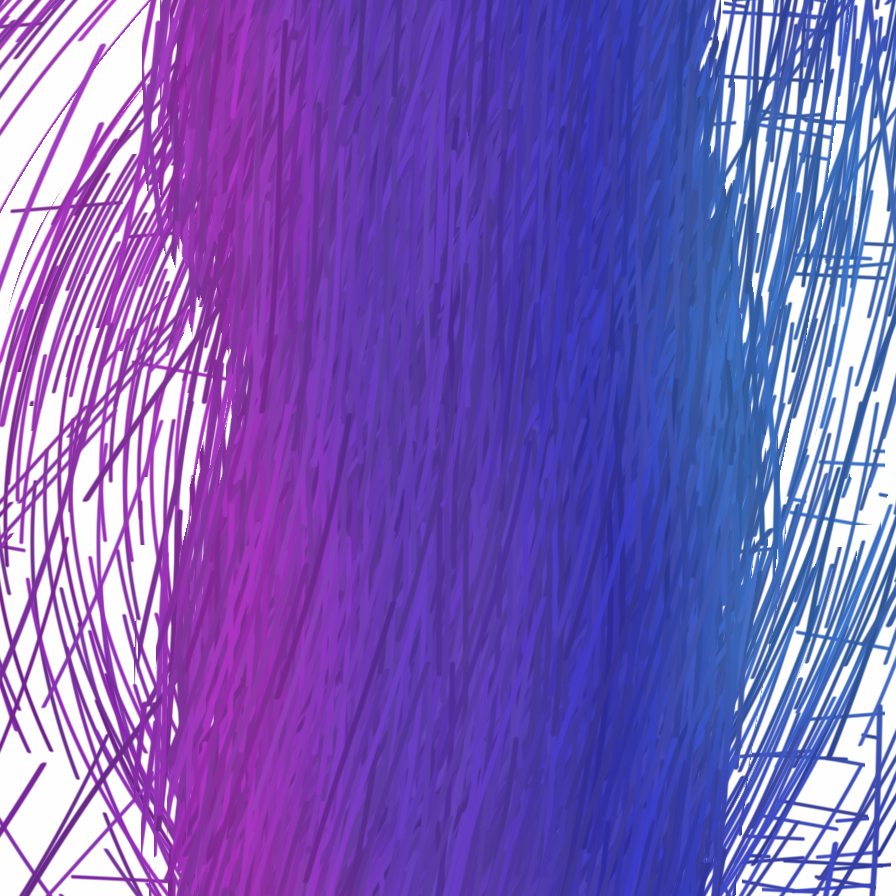
Give the GLSL for this background, as a three.js fragment shader.

```glsl
// Thousands of brushed strands sweep upward, from magenta through violet to azure, on white.
// Each layer bends the plane into (across, along) flow coordinates, cuts it into
// hashed cells and paints one capped strand per cell; local density thins the sides.
varying vec2 vUv;

const vec3 PAPER = vec3(0.995);
const vec3 MAGENTA = vec3(0.62, 0.18, 0.70);
const vec3 PLUM = vec3(0.50, 0.14, 0.64);
const vec3 VIOLET = vec3(0.36, 0.21, 0.70);
const vec3 BLUE = vec3(0.20, 0.20, 0.71);
const vec3 AZURE = vec3(0.20, 0.41, 0.72);
const float SOFT = 0.0014;

float hash(vec2 p) {
  return fract(sin(dot(p, vec2(127.1, 311.7))) * 43758.5453);
}

// 1 inside the interval lo..hi, fading over the given softness
float band(float v, float lo, float hi, float soft) {
  return smoothstep(lo - soft, lo + soft, v) * (1.0 - smoothstep(hi - soft, hi + soft, v));
}

float bump(float v, float centre, float size) {
  float t = (v - centre) / size;
  return exp(-t * t);
}

// Colour runs across the sheet, with an azure glow at middle height
vec3 palette(vec2 p) {
  float x = p.x - 0.05 * (0.5 - p.y) + 0.012 * sin(p.y * 13.0);
  vec3 c = mix(MAGENTA, VIOLET, smoothstep(0.25, 0.46, x));
  c = mix(c, BLUE, smoothstep(0.48, 0.70, x));
  float glow = smoothstep(0.06, 0.30, p.y) * (1.0 - 0.7 * smoothstep(0.82, 1.0, p.y));
  c = mix(c, AZURE, smoothstep(0.66, 0.84, x) * mix(0.25, 1.0, glow));
  float lowLeft = (1.0 - smoothstep(0.10, 0.24, p.x)) * (1.0 - smoothstep(0.2, 0.6, p.y));
  return mix(c, PLUM, lowLeft);
}

// Paints one layer; flow = (across, along), slope = sideways drift per unit along
vec3 paintStrands(vec3 under, vec3 tint, vec2 flow, float slope, float cells,
                  float reach, float halfWidth, float density, float seed) {
  float lane = floor(flow.x * cells);
  float shift = hash(vec2(lane, seed));
  float s = flow.y / reach + shift * 7.0;
  float piece = floor(s);
  vec2 id = vec2(lane + seed * 3.17, piece + seed);
  float centre = 0.5 + 0.4 * (hash(id + 4.3) - 0.5);
  float side = abs(fract(flow.x * cells) - centre) / cells / sqrt(1.0 + slope * slope);
  float halfLength = reach * mix(0.32, 0.48, hash(id + 8.9));
  float beyond = max(abs(fract(s) - 0.5) * reach - halfLength, 0.0);
  float d = length(vec2(side, beyond)) - halfWidth;
  float cover = (1.0 - smoothstep(-SOFT, SOFT, d)) * step(hash(id + 1.7), density);
  // Vary brightness and dustiness from strand to strand
  vec3 shade = tint * mix(0.80, 1.14, hash(id + 2.6));
  shade = mix(shade, vec3(0.40, 0.36, 0.62), 0.28 * hash(id + 6.1));
  return mix(under, shade, cover);
}

// Short, almost level strands that weave through the right corners
vec3 paintCrossings(vec3 ink, vec3 tint, vec2 p) {
  float zone = band(p.x, 0.79, 0.93, 0.03) * smoothstep(0.80, 0.86, p.y);
  zone += band(p.x, 0.88, 0.99, 0.01) * (bump(p.y, 0.72, 0.025) + 0.4 * band(p.y, 0.42, 0.62, 0.03));
  zone += band(p.x, 0.84, 0.98, 0.02) * (1.0 - smoothstep(0.18, 0.25, p.y));
  for (int i = 0; i < 3; i++) {
    float k = float(i);
    float lean = mix(-0.18, 0.08, k / 2.0);
    ink = paintStrands(ink, tint, vec2(p.y - lean * p.x, p.x), lean, 52.0, 0.14, 0.0019, 0.32 * zone, 60.0 + k);
  }
  return ink;
}

// Left arcs: they lean right above the waist and bow back below it
vec3 paintLeftFan(vec3 ink, vec3 tint, vec2 p) {
  for (int i = 0; i < 5; i++) {
    float k = float(i);
    float waist = 0.42 + 0.025 * (k - 2.0);
    float bow = 0.68 + 0.05 * k;
    float t = p.y - waist;
    float u = p.x - bow * t * t;
    float density = band(u, -0.03, 0.22, 0.02) * (0.28 + 0.3 * bump(p.y, 0.72, 0.14));
    density += 0.24 * (1.0 - smoothstep(-0.12, -0.09, u)) * smoothstep(0.55, 0.65, p.y);
    density += 0.16 * band(u, -0.10, -0.03, 0.02) * (1.0 - smoothstep(0.2, 0.35, p.y));
    ink = paintStrands(ink, tint, vec2(u + 1.0, p.y), 2.0 * bow * t, 68.0, 0.42, 0.0021, density, 20.0 + k);
  }
  // Diagonal sheaf crossing the arcs at the waist
  float across = p.x - 0.9 * (p.y - 0.42);
  float sheaf = 0.55 * band(across, -0.05, 0.03, 0.02) * (1.0 - smoothstep(0.16, 0.26, p.x));
  return paintStrands(ink, tint, vec2(across + 1.0, p.y), 0.9, 85.0, 0.30, 0.002, sheaf, 31.0);
}

// Right strands: upright at the top, splaying outward near the bottom
vec3 paintRightFan(vec3 ink, vec3 tint, vec2 p) {
  float drop = 1.0 - p.y;
  for (int i = 0; i < 6; i++) {
    float k = float(i);
    float lean = 0.06 + 0.03 * k;
    float u = p.x - lean * (p.y - 0.4) - 0.05 + 0.167 * drop * drop * drop;
    float density = 0.10 + 0.40 * (1.0 - smoothstep(0.82, 0.94, u));
    density += 0.45 * bump(u, 0.93, 0.04) * (1.0 - smoothstep(0.35, 0.5, p.y));
    density *= 1.0 - 0.5 * band(p.x, 0.79, 0.87, 0.02) * smoothstep(0.74, 0.82, p.y);
    density *= smoothstep(0.74, 0.80, p.x);
    ink = paintStrands(ink, tint, vec2(u, p.y), lean + 0.5 * drop * drop, 72.0, 0.34, 0.0021, density, 40.0 + k);
  }
  return ink;
}

// Dense central mane; strongly slanted layers keep away from its edges
vec3 paintMane(vec3 ink, vec3 tint, vec2 p) {
  float left = 0.18 + 0.06 * bump(p.y, 0.58, 0.15);
  float right = 0.79 + 0.06 * bump(p.y, 0.45, 0.28);
  for (int i = 0; i < 28; i++) {
    float k = float(i);
    float lean = mix(0.02, 0.80, hash(vec2(k, 3.0)));
    float phase = 6.283 * hash(vec2(k, 9.0));
    float u = p.x - lean * (p.y - 0.5) - 0.03 * sin(p.y * 5.0 + phase);
    float slope = lean + 0.15 * cos(p.y * 5.0 + phase);
    float density = 0.78 * band(p.x, left + 0.10 * lean, right - 0.06 * lean, 0.045);
    density *= 1.0 - 0.2 * bump(p.x, 0.47, 0.06) * band(p.y, 0.4, 0.9, 0.1);
    ink = paintStrands(ink, tint, vec2(u + 1.0, p.y), slope, 72.0, 0.46, 0.0031, density, 80.0 + k);
  }
  return ink;
}

void main() {
  vec3 tint = palette(vUv);
  vec3 ink = paintCrossings(PAPER, tint, vUv);
  ink = paintLeftFan(ink, tint, vUv);
  ink = paintRightFan(ink, tint, vUv);
  ink = paintMane(ink, tint, vUv);
  gl_FragColor = vec4(ink, 1.0);
}
```
